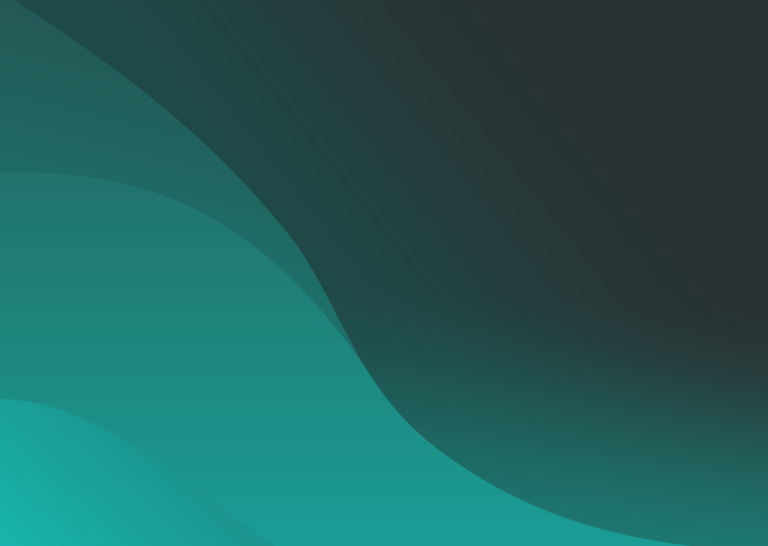
Reproduce this background procedurally as a Shadertoy shader.

```glsl
// Layered teal waves sweeping down from the left under a dark, softly lit backdrop.

// Cubic curve height at x, from point a to point b with end slopes m.
float arc(float x, vec2 a, vec2 b, vec2 m) {
    float h = b.x - a.x;
    float t = clamp((x - a.x) / h, 0.0, 1.0);
    float s = 1.0 - t;
    return s * s * ((1.0 + 2.0 * t) * a.y + t * h * m.x)
         + t * t * ((3.0 - 2.0 * t) * b.y - s * h * m.y);
}

// Outer S-shaped crest, joined smoothly at three knots.
float outerCrest(float x) {
    vec2 shoulder = vec2(0.378, 0.567);
    vec2 waist = vec2(0.482, 0.313);
    vec2 foot = vec2(0.586, 0.161);
    if (x < shoulder.x) return arc(x, vec2(0.0, 1.018), shoulder, vec2(-0.95, -1.75));
    if (x < waist.x) return arc(x, shoulder, waist, vec2(-1.75, -2.2));
    if (x < foot.x) return arc(x, waist, foot, vec2(-2.2, -1.0));
    return arc(x, foot, vec2(0.9, 0.0), vec2(-1.0, -0.18)) - 0.18 * max(x - 0.9, 0.0);
}

float innerCrest(float x) {
    float crest = outerCrest(x);
    if (x < 0.482) crest = min(crest, arc(x, vec2(0.0, 0.685), vec2(0.482, 0.313), vec2(0.0, -2.1)));
    return crest;
}

float cornerCrest(float x) {
    return arc(x, vec2(0.0, 0.269), vec2(0.358, 0.0), vec2(0.0, -1.0)) - max(x - 0.358, 0.0);
}

// Antialiased coverage of the area below a crest.
float below(float depth) {
    return clamp(0.5 + depth / max(fwidth(depth), 1e-5), 0.0, 1.0);
}

void mainImage(out vec4 fragColor, in vec2 fragCoord) {
    vec2 uv = fragCoord / iResolution.xy;

    // Backdrop: diagonal fade to charcoal, with a teal glow from below
    float diagonal = uv.x - 0.565 * (1.0 - uv.y);
    vec3 color = mix(vec3(0.122, 0.288, 0.28), vec3(0.16, 0.2, 0.2),
                     smoothstep(0.08, 0.66, diagonal));
    float glow = 1.0 - smoothstep(-0.06, 0.46, uv.y + 0.1 * (uv.x - 0.78));
    color = mix(color, vec3(0.112, 0.48, 0.45), glow);

    // Outer wave
    float fall = clamp((1.0 - uv.y - 0.35 * uv.x) / 0.42, 0.0, 1.0);
    vec3 outerTeal = mix(vec3(0.137, 0.345, 0.335), vec3(0.117, 0.44, 0.415), fall);
    color = mix(color, outerTeal, below(outerCrest(uv.x) - uv.y));

    // Inner wave
    vec3 innerTeal = mix(vec3(0.102, 0.615, 0.585), vec3(0.13, 0.45, 0.42), uv.y / 0.68);
    color = mix(color, innerTeal, below(innerCrest(uv.x) - uv.y));

    // Bright hill in the lower left corner
    float fade = clamp(uv.x / 0.34 + uv.y / 0.42, 0.0, 1.0);
    vec3 cornerTeal = mix(vec3(0.094, 0.71, 0.68), vec3(0.105, 0.585, 0.555), fade);
    color = mix(color, cornerTeal, below(cornerCrest(uv.x) - uv.y));

    fragColor = vec4(color, 1.0);
}
```
